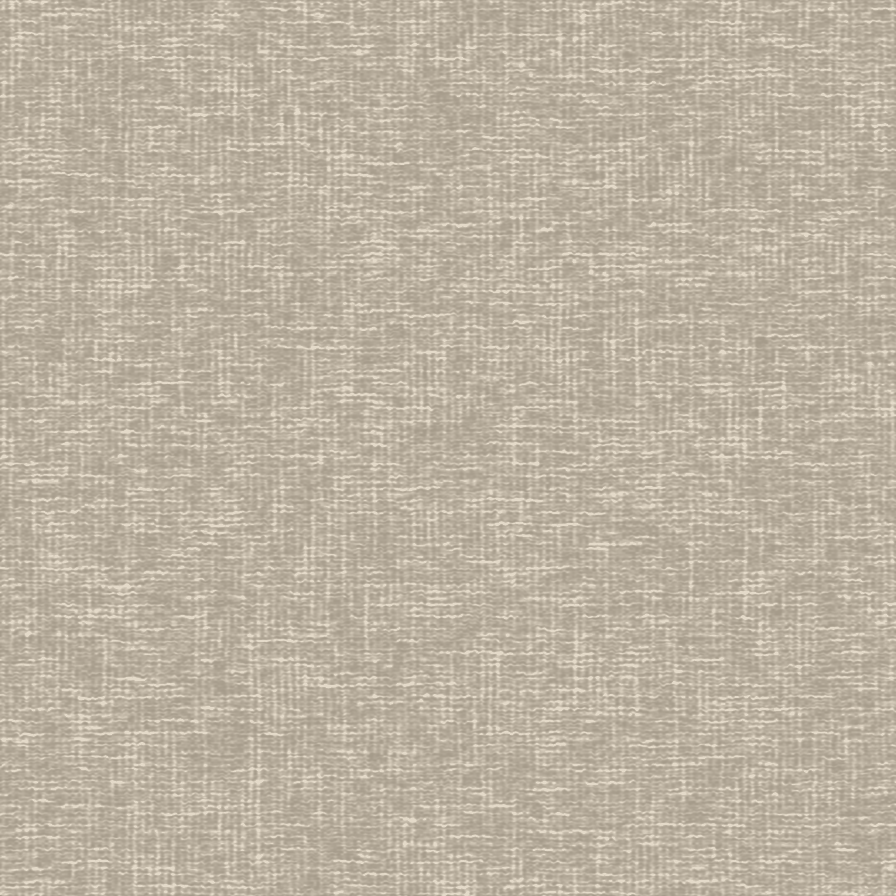
Give the GLSL for this texture, as a Shadertoy shader.

```glsl
// Woven linen cloth in warm grey-beige with pale, broken slub threads.
// Rows and columns of threads vary in brightness along their length;
// layered sines bend them, and fine fibre noise frays and roughens them.

const float TAU = 6.2831853;
const vec3 SHADE = vec3(0.63, 0.59, 0.525);
const vec3 CREAM = vec3(0.85, 0.81, 0.743);

float hash(vec2 p) {
    vec3 q = fract(p.xyx * 0.1031);
    q += dot(q, q.yzx + 33.33);
    return fract((q.x + q.y) * q.z);
}

float valueNoise(vec2 p) {
    vec2 cell = floor(p);
    vec2 f = fract(p);
    f = f * f * (3.0 - 2.0 * f);
    float low = mix(hash(cell), hash(cell + vec2(1, 0)), f.x);
    float high = mix(hash(cell + vec2(0, 1)), hash(cell + vec2(1, 1)), f.x);
    return mix(low, high, f.y);
}

// Parallel rounded threads whose brightness changes along each strand.
float threads(float along, float across, float count, float dashLength, float seed) {
    float strand = floor(across * count);
    float offset = 40.0 * hash(vec2(strand, seed));
    float x = along / dashLength + offset;
    float f = fract(x);
    float start = hash(vec2(floor(x), strand + seed));
    float end = hash(vec2(floor(x) + 1.0, strand + seed));
    float brightness = mix(start, end, f * f * (3.0 - 2.0 * f));
    float profile = 0.5 - 0.5 * cos(TAU * fract(across * count));
    return brightness * profile;
}

// Gentle layered-sine bending of the weave.
vec2 bend(vec2 p) {
    float dx = sin(p.y * 31.0 + 2.0 * sin(p.x * 13.0)) + 0.5 * sin(p.y * 83.0 + p.x * 19.0);
    float dy = sin(p.x * 27.0 + 3.0 * sin(p.y * 17.0)) + 0.5 * sin(p.x * 91.0 + p.y * 23.0);
    return p + vec2(0.0006 * dx, 0.0009 * dy);
}

void mainImage(out vec4 fragColor, in vec2 fragCoord) {
    vec2 uv = fragCoord / iResolution.y;
    vec2 cloth = bend(uv);

    // Uneven stitches where the weft passes over and under the warp.
    float chevron = abs(fract(cloth.x * 131.0) - 0.5) - 0.25;
    float fray = valueNoise(uv * vec2(170.0, 150.0) + 19.0) - 0.5;
    float weftY = cloth.y + 0.0016 * chevron + 0.0026 * fray;
    float warpX = cloth.x + 0.0012 * fray;

    // Thread layers and fibre grain.
    float weft = threads(cloth.x, weftY, 146.0, 0.027, 11.0);
    float fineWeft = threads(cloth.x, weftY, 223.0, 0.013, 307.0);
    float warp = threads(cloth.y, warpX, 116.0, 0.036, 601.0);
    float grain = valueNoise(uv * vec2(270.0, 410.0));

    // Patches let one thread direction dominate the other.
    float patches = valueNoise(uv * 17.0 + 5.0);

    float tone = 2.4 * (weft - 0.25) * mix(1.2, 0.8, patches);
    tone += 1.8 * (fineWeft - 0.25);
    tone += 1.9 * (warp - 0.25) * mix(0.6, 1.4, patches);
    tone += 2.5 * (grain - 0.5);

    // Sparse bright slubs, broken up by the grain.
    tone += 2.0 * smoothstep(0.45, 0.85, weft) * grain * grain + 0.02;

    float light = 0.45 + 0.23 * tone + 0.03 * tone * tone;
    fragColor = vec4(mix(SHADE, CREAM, clamp(light, 0.08, 1.2)), 1.0);
}
```
